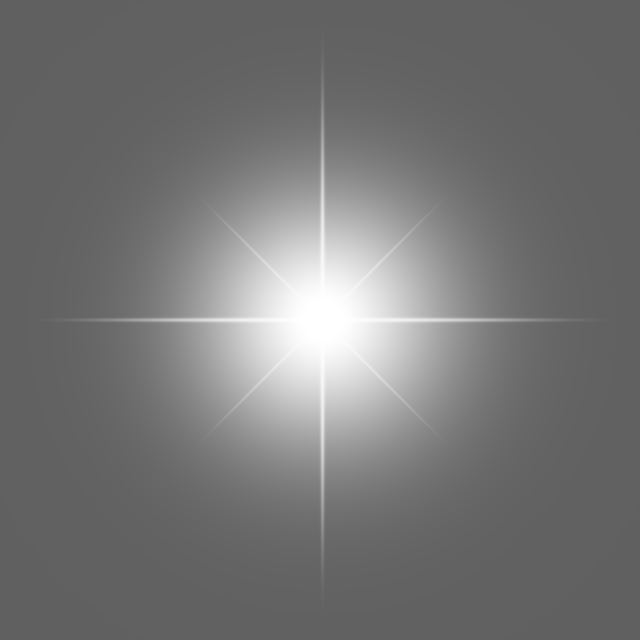
Write a WebGL 1 fragment shader that draws this background.

```glsl
precision highp float;

uniform vec2 u_resolution;

const vec3 BACKDROP = vec3(0.377);
const vec3 LIGHT = vec3(1.0);
const vec2 STAR_CENTER = vec2(0.504, 0.5);

float gaussian(float x, float sigma) {
  return exp(-0.5 * x * x / (sigma * sigma));
}

vec2 rotate(vec2 p, float angle) {
  float c = cos(angle);
  float s = sin(angle);
  return vec2(c * p.x - s * p.y, s * p.x + c * p.y);
}

// Thin streak along the x axis, fading from fadeStart to its tip
float ray(vec2 p, float sigma, float fadeStart, float tip) {
  float along = abs(p.x);
  float taper = mix(1.0, 0.65, smoothstep(0.0, tip, along));
  return gaussian(p.y, sigma * taper) * (1.0 - smoothstep(fadeStart, tip, along));
}

// Two perpendicular streaks
float cross4(vec2 p, float sigma, float fadeStart, float tip) {
  return max(ray(p, sigma, fadeStart, tip), ray(p.yx, sigma, fadeStart, tip));
}

void main() {
  float scale = min(u_resolution.x, u_resolution.y);
  vec2 p = (gl_FragCoord.xy - 0.5 * u_resolution) / scale + 0.5 - STAR_CENTER;
  float radius = length(p);
  float minSigma = 0.6 / scale;

  // Round glow with a faint wide halo
  float glow = gaussian(radius, 0.138);
  float halo = 0.02 * gaussian(radius, 0.27);
  vec3 color = mix(BACKDROP, LIGHT, min(glow + halo, 1.0));

  // Long upright cross and short diagonal cross
  float longRays = 0.72 * cross4(p, max(0.0026, minSigma), 0.1, 0.475);
  float shortRays = 0.38 * cross4(rotate(p, radians(45.0)), max(0.0017, minSigma), 0.08, 0.295);
  color = mix(color, LIGHT, max(longRays, shortRays));

  // Solid white core
  color = mix(color, LIGHT, gaussian(radius, 0.025));

  gl_FragColor = vec4(color, 1.0);
}
```
